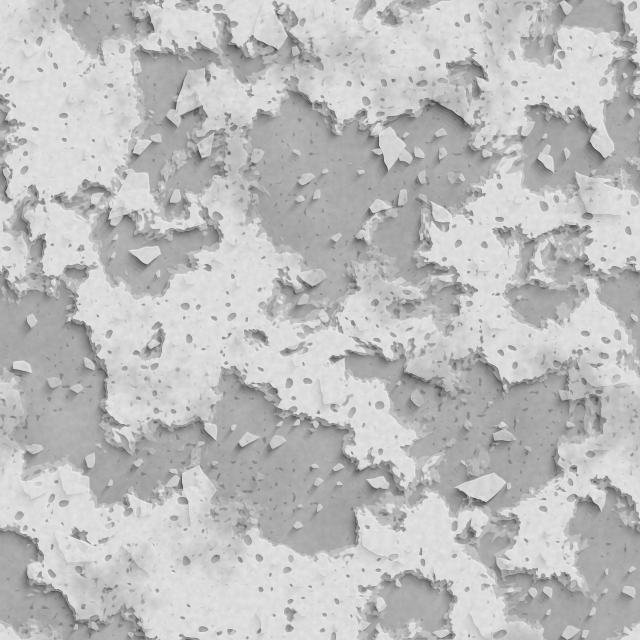
This texture is drawn by a Shadertoy shader. Its source:

```glsl
// Weathered pale plaster: flaking plateaus, chips and pits over smooth grey ground, tiling.

const vec2 LIGHT = vec2(0.6, 0.8);

float hash(vec2 cell, float seed) {
    uvec2 u = uvec2(cell) * uvec2(1597u, 3571u) + uint(seed) * 7919u;
    uint h = (u.x ^ (u.y * 40503u)) * 277803737u;
    h = ((h >> 15u) ^ h) * 739982445u;
    h = (h >> 13u) ^ h;
    return float(h & 65535u) / 65535.0;
}

vec2 wrapCell(vec2 cell, float period) {
    return floor(mod(cell + 0.5, period));
}

float cornerSlope(vec2 cell, vec2 offset, float period, float seed) {
    float a = 6.2832 * hash(wrapCell(cell, period), seed);
    return dot(vec2(cos(a), sin(a)), offset);
}

// Gradient noise that repeats after a whole number of cells.
float noise(vec2 p, float period, float seed) {
    vec2 c = floor(p), f = p - c, e = vec2(1, 0);
    vec2 u = f * f * f * (f * (f * 6.0 - 15.0) + 10.0);
    float low = mix(cornerSlope(c, f, period, seed),
                    cornerSlope(c + e.xy, f - e.xy, period, seed), u.x);
    float high = mix(cornerSlope(c + e.yx, f - e.yx, period, seed),
                     cornerSlope(c + 1.0, f - 1.0, period, seed), u.x);
    return mix(low, high, u.y);
}

float fbm(vec2 p, float period, int octaves, float seed) {
    float sum = 0.0, gain = 1.0;
    for (int i = 0; i < octaves; i++) {
        sum += gain * noise((p + 0.37 * float(i)) * period, period, seed + float(i));
        period *= 2.0;
        gain *= 0.62;
    }
    return sum;
}

// Coverage of scattered shapes, from angular chips (roundness 0) to ovals (1).
float scatter(vec2 p, float count, float chance, float roundness, float blur, float seed) {
    vec2 g = p * count, base = floor(g);
    float cover = 0.0, edge = (0.0015 + 0.02 * blur) * count;
    for (int y = -1; y <= 1; y++)
    for (int x = -1; x <= 1; x++) {
        vec2 cell = base + vec2(x, y), id = wrapCell(cell, count);
        if (hash(id, seed) > chance) continue;
        vec2 centre = 0.25 + 0.5 * vec2(hash(id, seed + 1.0), hash(id, seed + 2.0));
        float a = 6.2832 * hash(id, seed + 3.0), r = hash(id, seed + 4.0);
        vec2 q = mat2(cos(a), sin(a), -sin(a), cos(a)) * (g - cell - centre);
        float facet = max(max(q.x + 0.4 * q.y, -q.x), 1.4 * max(q.y, -q.y - 0.5 * q.x));
        float d = mix(facet, length(q * vec2(1.0, 1.5)), roundness) - mix(0.12, 0.38, r * r);
        cover = max(cover, 1.0 - smoothstep(-edge, edge, d));
    }
    return cover;
}

// Surface height; blur softens it for distant shadow casters.
float relief(vec2 p, int octaves, float blur) {
    vec2 warp = vec2(fbm(p, 9.0, 2, 20.0), fbm(p, 9.0, 2, 30.0));
    vec2 q = p + 0.022 * warp;
    float n = fbm(q, 5.0, octaves, 1.0);
    float width = 0.035 + blur;

    // Two terraces give the plateaus a thin lower ledge.
    float h = 0.4 * smoothstep(-width, width, n + 0.09)
            + 0.6 * smoothstep(-width, width, n - 0.02);

    // Loose chips rise, pits sink.
    vec2 rough = p + 0.007 * warp + 0.003 * noise(p * 64.0, 64.0, 40.0);
    float chips = max(scatter(rough, 11.0, 0.3, 0.1, blur, 50.0),
                      0.8 * scatter(rough, 31.0, 0.28, 0.3, blur, 60.0));
    float pits = scatter(rough, 43.0, 0.38, 0.8, blur, 70.0);
    return h + chips * (0.85 - 0.5 * h) - 0.5 * pits * h;
}

void mainImage(out vec4 fragColor, in vec2 fragCoord) {
    vec2 p = fragCoord / iResolution.xy;
    float h = relief(p, 6, 0.0);

    // Soft shadow thrown toward the lower left.
    float shade = 0.0;
    for (int i = 1; i <= 5; i++) {
        float t = float(i) / 5.0;
        float caster = relief(p + LIGHT * 0.024 * pow(t, 1.5), 6 - i / 2, 0.12 * t);
        shade += max(caster - h - 0.1 * t, 0.0) * (1.0 - 0.75 * t) / 2.75;
    }
    float rim = h - relief(p + LIGHT * 0.003, 6, 0.0);

    // Mottled tones of ground and plateau.
    float stain = fbm(p, 4.0, 6, 80.0);
    float grain = fbm(p, 90.0, 2, 90.0);
    float ground = 0.665 + 0.05 * fbm(p, 7.0, 4, 100.0) + 0.03 * grain;
    float plateau = 0.865 - 0.13 * smoothstep(0.0, 0.6, stain) + 0.035 * grain;
    float tone = mix(ground, plateau, clamp(h, 0.0, 1.0));

    // Fine dark specks gather in the stained parts.
    float speck = smoothstep(0.35, 0.6, noise(p * 110.0, 110.0, 110.0) + 0.25 * stain);
    tone -= 0.13 * speck;

    tone += 0.05 * clamp(rim, 0.0, 1.0) - 0.42 * shade;
    fragColor = vec4(vec3(clamp(tone, 0.3, 0.9)), 1.0);
}
```
